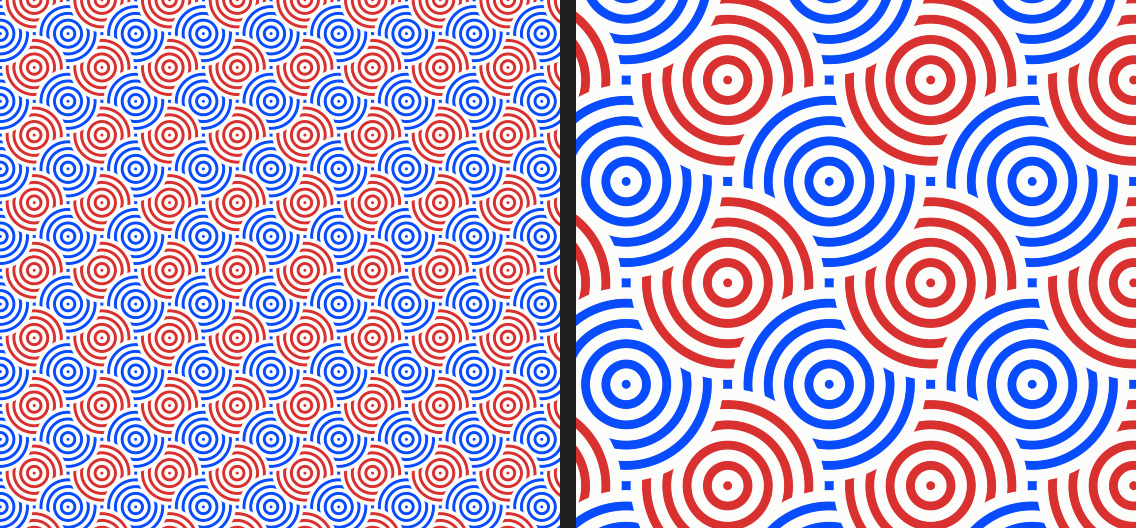
Left, the full canvas; right, a detail of the centre.
Reproduce this pattern procedurally as a Shadertoy shader.

```glsl
// Woven target discs: blue and red ringed discs on two interleaved square
// lattices over a blue ground. Overlaps alternate, so that blue lies on top
// along one diagonal and red along the other.

#define REPEATS vec2(8.275, 7.81)       // lattice cells across and up the canvas
#define BLUE_ORIGIN vec2(0.0054, 0.312) // one blue centre, in cells
#define RING_GAP 0.1                    // ring spacing, in cells
#define RING_COUNT 4.0
#define LINE_HALF 0.0218                // half the line width, in cells
#define DISC_RADIUS 0.478
#define SOFTNESS 0.6                    // edge half width, in output samples
#define PAPER vec3(0.988, 0.988, 0.986)
#define RED vec3(0.85, 0.19, 0.19)
#define BLUE vec3(0.035, 0.30, 0.995)

// Coverage of a signed distance, negative inside
float coverage(float dist, float soft) {
    return 1.0 - smoothstep(-soft, soft, dist);
}

// Lay one paper disc, with its centre dot and rings, over the colour below
vec3 layDisc(vec3 below, vec2 offset, vec3 ink, float soft) {
    float r = length(offset);
    float ring = min(round(r / RING_GAP), RING_COUNT);
    float line = abs(r - ring * RING_GAP) - LINE_HALF;
    vec3 face = mix(PAPER, ink, coverage(line, soft));
    return mix(below, face, coverage(r - DISC_RADIUS, soft));
}

void mainImage(out vec4 fragColor, in vec2 fragCoord) {
    vec2 p = fragCoord / iResolution.xy * REPEATS - BLUE_ORIGIN;
    float soft = SOFTNESS * REPEATS.y / iResolution.y;

    // Offsets from the nearest centre of each lattice
    vec2 fromBlue = fract(p + 0.5) - 0.5;
    vec2 fromRed = fract(p) - 0.5;

    // The diagonal joining the two centres decides which disc is on top
    vec2 blueToRed = fromBlue - fromRed;
    bool blueOnTop = blueToRed.x * blueToRed.y < 0.0;

    // The ground shows only as small squares between four discs
    vec3 color = BLUE;
    if (blueOnTop) {
        color = layDisc(color, fromRed, RED, soft);
        color = layDisc(color, fromBlue, BLUE, soft);
    } else {
        color = layDisc(color, fromBlue, BLUE, soft);
        color = layDisc(color, fromRed, RED, soft);
    }
    fragColor = vec4(color, 1.0);
}
```
